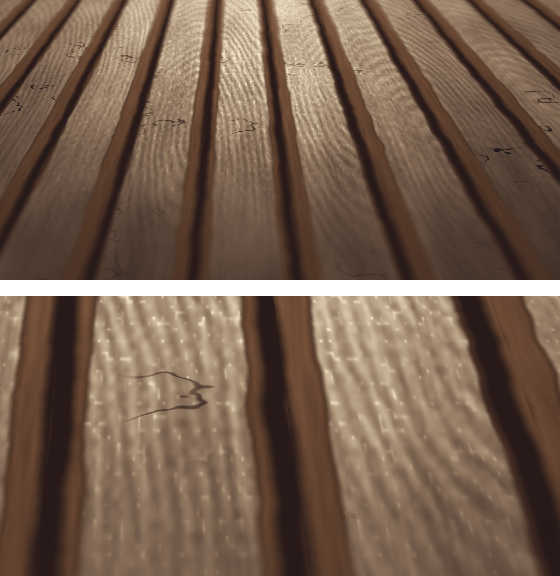
Top, the full canvas; bottom, a detail of the centre.
Reproduce this texture procedurally as a Shadertoy shader.

```glsl
// Weathered wooden planks seen at a low angle against a warm back light.
// Each pixel is projected onto a floor plane, split into lanes, and shaded
// with grain, growth rings and cracks; a tone ramp turns light into colour.

const vec2  VANISHING = vec2(0.846, 1.776); // in canvas heights
const float PITCH = 0.2317;                 // plank spacing on the floor
const float FIRST_GAP = -0.41;              // offset of lane zero
const float LANE_WIDTH = 0.966;
const float LANE_GROWTH = 0.0109;           // planks widen to the right
const float FLOOR_DEPTH = 1.5;
const float HALF_GAP = 0.165;               // groove half width, in lanes
const float CREVICE = 0.035;                // half width of its dark core
const float RING_COUNT = 12.0;
const float FOCUS_Y = 0.60;
const float MAX_BLUR = 0.013;
const vec2  GLOW_CENTER = vec2(0.88, 1.06);
const vec2  GLOW_SCALE = vec2(1.45, 1.25);

const vec3 SHADOW = vec3(0.12, 0.09, 0.11);
const vec3 UMBER  = vec3(0.29, 0.22, 0.18);
const vec3 BROWN  = vec3(0.42, 0.33, 0.27);
const vec3 TAN    = vec3(0.56, 0.46, 0.37);
const vec3 SAND   = vec3(0.71, 0.62, 0.51);
const vec3 CREAM  = vec3(0.88, 0.81, 0.70);
const vec3 WALL_TINT = vec3(1.08, 0.95, 0.83);

float hash(vec2 p) {
    return fract(sin(dot(p, vec2(127.1, 311.7))) * 43758.5453);
}

float noise(vec2 p) {
    vec2 i = floor(p), f = fract(p);
    f = f * f * (3.0 - 2.0 * f);
    return mix(mix(hash(i), hash(i + vec2(1, 0)), f.x),
               mix(hash(i + vec2(0, 1)), hash(i + vec2(1, 1)), f.x), f.y);
}

float fbm(vec2 p) {
    float sum = 0.0, amp = 0.5;
    for (int i = 0; i < 4; i++) {
        sum += amp * noise(p);
        p = p * 2.03 + 17.3;
        amp *= 0.5;
    }
    return sum;
}

// Surface height: rings around a hidden knot, plus fine lengthwise grain
float woodHeight(vec2 q, float id) {
    vec2 knot = vec2(mix(-0.5, 1.4, hash(vec2(id, 3.0))),
                     mix(4.5, 7.0, hash(vec2(id, 9.0))));
    float radius = length((q - knot) * vec2(1.0, 0.42));
    radius += 0.13 * fbm(q * vec2(3.0, 1.6) + id * 11.0);
    float rings = 0.5 + 0.5 * sin(6.2832 * RING_COUNT * radius);
    float grain = noise(vec2(q.x * 38.0, q.y * 3.0) + id * 23.0);
    float pits = noise(q * vec2(34.0, 22.0) + id * 5.0);
    return 0.45 * rings + 0.35 * grain + 0.35 * pits;
}

// Short jagged splits, mostly across the plank
float cracks(vec2 q, float id) {
    float line = abs(fbm(vec2(q.x * 1.8, q.y * 4.5) + id * 31.0) - 0.47);
    float patches = noise(q * vec2(1.6, 1.9) + id * 13.0);
    return smoothstep(0.022, 0.004, line) * smoothstep(0.62, 0.78, patches);
}

vec3 toneRamp(float tone) {
    float t = clamp(tone, 0.0, 1.1) * 5.0;
    vec3 c = mix(SHADOW, UMBER, clamp(t, 0.0, 1.0));
    c = mix(c, BROWN, clamp(t - 1.0, 0.0, 1.0));
    c = mix(c, TAN, clamp(t - 2.0, 0.0, 1.0));
    c = mix(c, SAND, clamp(t - 3.0, 0.0, 1.0));
    return mix(c, CREAM, clamp(t - 4.0, 0.0, 1.5));
}

void mainImage(out vec4 fragColor, in vec2 fragCoord) {
    vec2 p = fragCoord / iResolution.y;

    // Project onto the floor and find the lane
    float drop = VANISHING.y - p.y;
    float across = (p.x - VANISHING.x) / drop;
    float along = FLOOR_DEPTH / (drop * PITCH);
    float offset = across / PITCH - FIRST_GAP;
    float root = sqrt(LANE_WIDTH * LANE_WIDTH + 4.0 * LANE_GROWTH * offset);
    float lane = (root - LANE_WIDTH) / (2.0 * LANE_GROWTH);
    float plank = floor(lane), gap = floor(lane + 0.5);
    float side = lane - gap;
    vec2 q = vec2(lane - plank, along);

    // Focus and back light
    float defocus = smoothstep(0.08, 0.50, abs(p.y - FOCUS_Y));
    float detail = 1.0 - 0.82 * defocus;
    float soft = (1.2 / iResolution.y + MAX_BLUR * defocus) / (drop * PITCH);
    vec2 toGlow = (p - GLOW_CENTER) * GLOW_SCALE;
    float glow = exp(-dot(toGlow, toGlow));
    float light = 0.21 + 0.25 * smoothstep(0.0, 1.0, p.y) + 0.50 * glow;

    // Plank tops: relief faces the light, stains and splits darken
    float relief = woodHeight(q, plank) - woodHeight(q + vec2(0.015, 0.05), plank);
    float top = light + 0.09 * (hash(vec2(plank, 1.0)) - 0.5);
    top += 0.30 * (fbm(q * vec2(2.2, 1.5) + plank * 7.0) - 0.47);
    top += 0.10 * (noise(vec2(q.x * 26.0, along * 1.2) + plank) - 0.5) * detail;
    top += relief * detail * (0.10 + 0.27 * glow);
    top += 0.45 * glow * detail * pow(noise(q * vec2(48.0, 30.0)), 7.0);
    top -= 0.35 * detail * cracks(q, plank);

    // Grooves: ragged edges, a lit wall and a dark crevice
    float edgeSeed = gap * 7.0 + step(0.0, side) * 3.0;
    float ragged = 0.06 * (fbm(vec2(along * 5.0, edgeSeed)) - 0.47);
    float edge = HALF_GAP + ragged - abs(side);
    float inGap = smoothstep(-soft - 0.01, soft + 0.01, edge);
    float shift = -0.085 * clamp(across * 4.0, -1.0, 1.0);
    float core = abs(side - shift + ragged);
    float dark = 1.0 - smoothstep(CREVICE - soft, CREVICE + 0.055 + soft, core);
    float wall = 0.09 + 0.38 * light;
    wall += 0.16 * detail * (fbm(vec2(side * 35.0, along * 4.0) + gap * 19.0) - 0.47);
    wall *= 1.0 - 0.45 * smoothstep(0.04, 0.0, abs(edge)) * detail;
    wall = mix(wall, 0.01, dark * 0.95);
    top += 0.07 * glow * smoothstep(0.06, 0.0, abs(edge + 0.03));

    vec3 color = mix(toneRamp(top), toneRamp(wall) * WALL_TINT, inGap);
    fragColor = vec4(clamp(color, 0.0, 1.0), 1.0);
}
```
